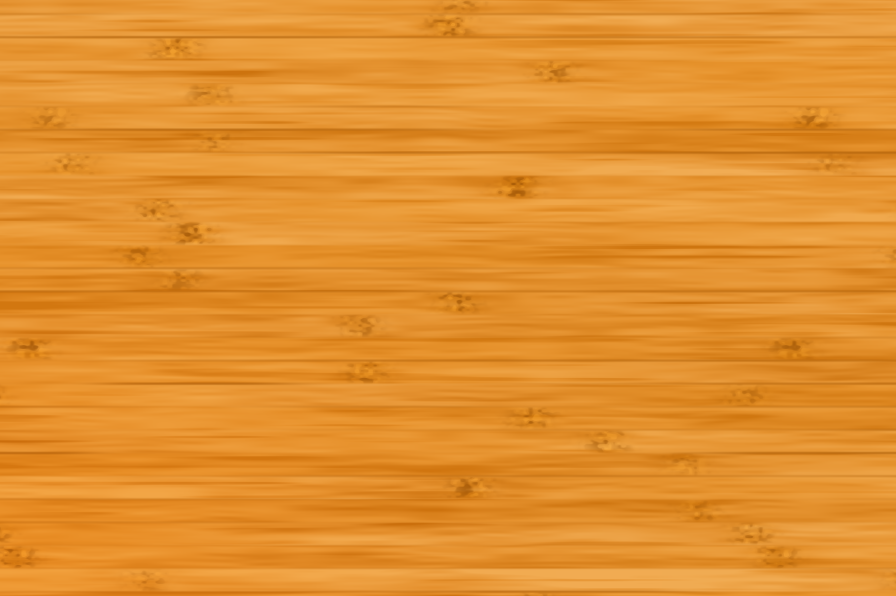
A Shadertoy shader for this texture:

```glsl
// Bamboo board: thin horizontal laminated strips with streaky grain and scattered nodes.
#define STRIPS 25.8          // strips down the canvas
#define STRIP_SHIFT 0.39     // part of a strip cut off at the top
#define NODE_SPACING 33.0    // distance between nodes, in strip heights
#define NODE_HALF_WIDTH 0.8  // in strip heights
#define STRIP_CONTRAST 0.34
#define GRAIN_CONTRAST 0.95
#define SEAM_DARKNESS 0.42
#define DARK vec3(0.79, 0.44, 0.05)
#define MID vec3(0.895, 0.575, 0.195)
#define LIGHT vec3(0.945, 0.68, 0.34)
#define AMBER vec3(0.92, 0.57, 0.12)
#define NODE_BROWN vec3(0.62, 0.33, 0.02)

float hash(vec2 p) {
    vec3 q = fract(vec3(p.xyx) * 0.1031);
    q += dot(q, q.yzx + 33.33);
    return fract((q.x + q.y) * q.z);
}

float noise(vec2 p) {
    vec2 i = floor(p), f = fract(p);
    f = f * f * (3.0 - 2.0 * f);
    return mix(mix(hash(i), hash(i + vec2(1, 0)), f.x),
               mix(hash(i + vec2(0, 1)), hash(i + vec2(1, 1)), f.x), f.y);
}

// Long fibres: octaves of noise stretched along the strip, centred on zero.
float grain(vec2 p) {
    p.y += 0.15 * noise(p * vec2(0.3, 0.8));
    float sum = 0.0, weight = 0.38;
    vec2 scale = vec2(0.04, 1.4);
    for (int i = 0; i < 4; i++) {
        sum += weight * (noise(p * scale + float(i) * 19.7) - 0.5);
        scale *= vec2(2.4, 1.75);
        weight *= 0.95;
    }
    return sum;
}

vec3 woodRamp(float tone) {
    vec3 low = mix(DARK, MID, clamp(tone * 2.0, 0.0, 1.0));
    return mix(low, LIGHT, clamp(tone * 2.0 - 1.0, 0.0, 1.0));
}

// Colour of one strip; p is in strip heights.
vec3 stripColor(vec2 p, float id) {
    float seed = hash(vec2(id, 7.0));
    vec2 fibre = p + vec2(seed * 91.0, id * 5.3);
    float tone = 0.57 + STRIP_CONTRAST * (seed - 0.5) + GRAIN_CONTRAST * grain(fibre);
    tone += 0.32 * (noise(vec2(p.x * 0.08, id * 3.7)) - 0.5);
    // Sparse thin dark pores
    tone -= 0.35 * smoothstep(0.68, 0.95, noise(fibre * vec2(0.13, 5.0) + 70.0));

    // Nearest node along the strip
    float along = p.x / NODE_SPACING + hash(vec2(id, 23.0));
    float dx = (fract(along) - 0.5) * NODE_SPACING;
    float strength = mix(0.4, 1.0, hash(vec2(floor(along), id) + 41.0));
    float dy = p.y - id - 0.5;

    // Soft shadow and wavy fibres on both sides
    float smear = exp(-abs(dx) / 1.7) * strength;
    float ripple = noise(vec2(dx * 0.9, p.y * 5.0 + id)) - 0.5;
    tone += smear * (0.8 * ripple - 0.2);
    vec3 col = woodRamp(tone);
    col = mix(col, AMBER, 0.35 * noise(vec2(p.x * 0.06, id * 2.3 + 50.0)));

    // Golden core with fine brown specks and pale gaps
    float across = dx / NODE_HALF_WIDTH + 0.5 * (noise(vec2(dy * 3.0, id * 4.1)) - 0.5);
    float core = exp(-across * across) * smoothstep(0.6, 0.25, abs(dy)) * strength;
    vec2 fleck = vec2(dx * 3.4, dy * 5.5) + id * 13.1;
    float speckle = 0.5 * noise(fleck) + 0.5 * noise(fleck * 1.5 + 8.0);
    col = mix(col, vec3(0.80, 0.48, 0.07), 0.5 * core);
    col = mix(col, NODE_BROWN, 0.8 * core * smoothstep(0.48, 0.78, speckle));
    col += vec3(0.09, 0.09, 0.05) * core * smoothstep(0.45, 0.2, speckle);
    return col;
}

void mainImage(out vec4 fragColor, in vec2 fragCoord) {
    vec2 uv = fragCoord / iResolution.xy;
    vec2 p = vec2(fragCoord.x / iResolution.y, 1.0 - uv.y) * STRIPS;
    p.y += STRIP_SHIFT;

    // Blend the two strips that meet at the nearest seam
    float seam = floor(p.y + 0.5);
    float d = p.y - seam;
    float soft = max(0.06, STRIPS / iResolution.y);
    vec3 col = mix(stripColor(p, seam - 1.0), stripColor(p, seam), smoothstep(-soft, soft, d));

    // Glue line, visible on a few seams and broken along its length
    float wear = smoothstep(0.3, 1.0, hash(vec2(seam, 61.0)))
               * smoothstep(0.25, 0.85, noise(vec2(p.x * 0.12, seam * 9.1)));
    float line = 1.0 - smoothstep(0.0, 0.04 + soft, abs(d));
    col = mix(col, DARK * 0.88, line * (0.04 + SEAM_DARKNESS * 1.6 * wear));

    // Warmer lower left corner
    col = mix(col, col * vec3(1.01, 0.96, 0.82), smoothstep(0.8, 0.0, length(uv)));
    fragColor = vec4(clamp(col, 0.0, 1.0), 1.0);
}
```
